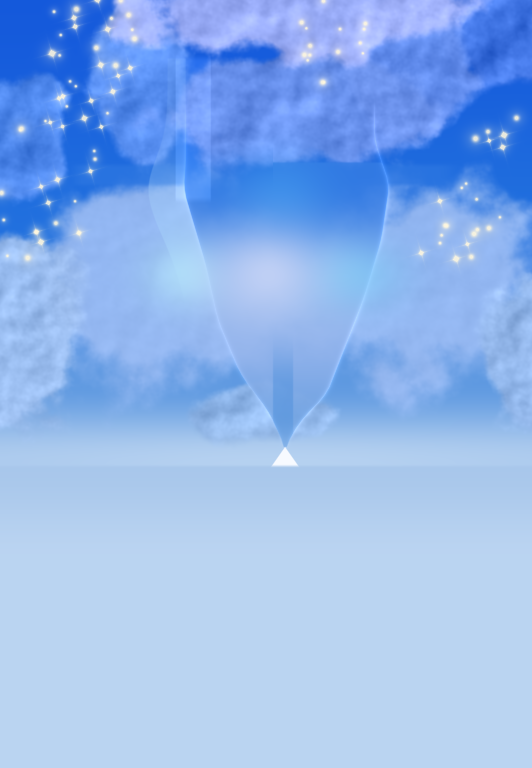
Give the GLSL for this background, as a Shadertoy shader.

```glsl
// Blue cloudy sky with a translucent tapering vessel, soft glows and sparkles above a pale plain.
#define SIZE vec2(5.3, 7.68)
#define HORIZON 4.66
#define TIP vec2(2.84, 4.47)
#define ROUGHNESS 0.95
#define RELIEF 0.55
#define SPARKLES 88

// Clouds, back to front: centre and radii, then tint
const vec4 CLOUDS[11] = vec4[11](
  vec4(5, .25, .75, .55), vec4(1.45, .85, .5, .8), vec4(.1, 1.4, .6, .6),
  vec4(4.1, .6, .6, .7), vec4(2.95, 1.1, 1.3, .62), vec4(3, .12, 1.65, .48),
  vec4(1.5, 2.9, 1.08, 1.05), vec4(4.2, 2.85, 1.08, 1.05),
  vec4(.12, 3.3, .7, .95), vec4(5.3, 3.5, .5, .7), vec4(2.6, 4.15, .8, .3));
const vec3 TINTS[11] = vec3[11](
  vec3(.28, .48, .91), vec3(.36, .57, .95), vec3(.32, .54, .93),
  vec3(.42, .58, .95), vec3(.43, .58, .93), vec3(.64, .7, .98),
  vec3(.6, .73, .95), vec3(.6, .73, .95),
  vec3(.62, .75, .94), vec3(.6, .74, .94), vec3(.57, .72, .92));

// Vessel sides, top to bottom
const vec2 LEFT[7] = vec2[7](vec2(1.85, 1.6), vec2(1.83, 1.9), vec2(2.05, 2.65),
  vec2(2.17, 3.2), vec2(2.4, 3.75), vec2(2.68, 4.12), TIP);
const vec2 RIGHT[7] = vec2[7](vec2(3.73, 1.4), vec2(3.88, 1.85), vec2(3.8, 2.4),
  vec2(3.62, 3), vec2(3.25, 3.95), vec2(3, 4.2), TIP);

float hash(vec2 p) {
  p = fract(p * vec2(123.34, 456.21));
  p += dot(p, p + 45.32);
  return fract(p.x * p.y);
}

float noise(vec2 p) {
  vec2 i = floor(p), f = fract(p);
  f = f * f * (3.0 - 2.0 * f);
  return mix(mix(hash(i), hash(i + vec2(1, 0)), f.x),
             mix(hash(i + vec2(0, 1)), hash(i + vec2(1, 1)), f.x), f.y);
}

float fbm(vec2 p) {
  float sum = 0.0, amp = 0.5;
  for (int i = 0; i < 5; i++) {
    sum += amp * noise(p);
    p = mat2(1.6, 1.2, -1.2, 1.6) * p + 7.3;
    amp *= 0.5;
  }
  return sum;
}

// Side x at height y, with rounded corners
float side(vec2 k[7], float y) {
  float x = k[0].x;
  for (int i = 0; i < 6; i++)
    for (int j = -1; j <= 1; j++) {
      float t = (y + 0.08 * float(j) - k[i].y) / (k[i + 1].y - k[i].y);
      x += (k[i + 1].x - k[i].x) * clamp(t, 0.0, 1.0) / 3.0;
    }
  return x;
}

float glow(vec2 p, vec2 center, vec2 radius) {
  vec2 d = (p - center) / radius;
  return exp(-dot(d, d));
}

float ramp(float a, float b, float x) { return smoothstep(a, b, x); }

float band(float x, float a, float b, float soft) {
  return ramp(a - soft, a + soft, x) * (1.0 - ramp(b - soft, b + soft, x));
}

vec3 sky(vec2 p) {
  vec3 c = mix(vec3(.08, .35, .86), vec3(.13, .44, .87), ramp(0.0, 2.5, p.y));
  c = mix(c, vec3(.37, .6, .88), ramp(2.2, 3.9, p.y));
  c = mix(c, vec3(.67, .79, .93), ramp(3.8, 4.6, p.y));
  float n = fbm(p * 2.3 + 3.0), relief = n - fbm(p * 2.3 + 3.15);
  for (int i = 0; i < 11; i++) {
    vec4 k = CLOUDS[i];
    bool broad = k.w > 1.0;
    float d = length((p - k.xy) / k.zw) + (0.48 - n) * ROUGHNESS;
    float soft = broad ? 0.26 : 0.14;
    vec3 tint = TINTS[i] + relief * RELIEF * (broad ? 0.25 : 1.0);
    c = mix(c, tint, 0.93 - 0.93 * ramp(1.0 - soft, 1.0 + soft, d));
  }
  return c;
}

vec3 vessel(vec3 c, vec2 p, float px) {
  float l = side(LEFT, p.y), r = side(RIGHT, p.y);
  float outer = 1.67 - .19 * exp(-pow((p.y - 1.9) / .45, 2.0)) + .2 * ramp(2.2, 3.3, p.y);
  // Clear blue below straight cloud edges
  float gap = band(p.x, .75, 1.85, .08) + band(p.x, 3.7, 4.5, .15);
  c = mix(c, vec3(.17, .46, .88), .75 * gap * band(p.y, 1.65, 1.85, .03));
  // Body
  vec3 fill = mix(vec3(.2, .48, .89), vec3(.57, .7, .92), ramp(1.8, 3.2, p.y));
  fill = mix(fill, vec3(.43, .63, .88), ramp(3.5, 4.3, p.y));
  float top = p.x < 2.72 ? ramp(1.4, 1.95, p.y) : ramp(1.61, 1.64, p.y);
  float body = band(p.x, l, r, px) * (1.0 - ramp(TIP.y - px, TIP.y + px, p.y));
  c = mix(c, fill, body * top * .86);
  // Pale strip, column, inner panel and rim
  float strip = band(p.x, outer, l, px) * ramp(.57, .6, p.y) * (1.0 - ramp(2.7, 3.1, p.y));
  c = mix(c, vec3(.64, .81, .98), strip * mix(.12, .5, ramp(1.2, 2.4, p.y)));
  c += .07 * band(p.x, 1.75, 2.1, px) * band(p.y, .58, 2.0, .04);
  c = mix(c, vec3(.3, .56, .86), .5 * body * band(p.x, 2.72, 2.92, px) * ramp(3.3, 3.9, p.y));
  vec2 rim = exp(-abs(p.x - vec2(l, r)) / (.012 + px * .5));
  return c + (rim.x * .08 + rim.y * .13) * band(p.y, 1.1, 4.4, .15);
}

vec3 sparkles(vec3 c, vec2 p) {
  for (int i = 0; i < SPARKLES; i++) {
    float id = float(i), t = hash(vec2(id, 1.7)), size = hash(vec2(id, 5.1));
    vec2 jitter = vec2(hash(vec2(id, 8.3)), hash(vec2(id, 3.9))) - 0.5;
    vec2 at = mix(vec2(1.05, .05), vec2(.28, 2.5), t) + jitter * vec2(.95, .25);
    if (i % 4 == 1) at = mix(vec2(5.15, 1.35), vec2(4.35, 2.65), t) + jitter * .6;
    if (i % 6 == 2) at = vec2(3.25, .4) + jitter * .85;
    vec2 d = abs(mat2(.96, .28, -.28, .96) * (p - at));
    float q = dot(d, d) / pow(mix(.014, .036, size * size), 2.0);
    float light = exp(-q) + .2 * exp(-q / 9.0);
    if (i % 3 == 0) light += .8 * (exp(-d.x / .008 - d.y / .045) + exp(-d.y / .008 - d.x / .045));
    c = mix(c, vec3(1, .97, .87), min(light, 1.0) * .9);
  }
  return c;
}

void mainImage(out vec4 fragColor, in vec2 fragCoord) {
  vec2 uv = fragCoord / iResolution.xy, p = vec2(uv.x, 1.0 - uv.y) * SIZE;
  float px = SIZE.y / iResolution.y;
  vec3 c = vessel(sky(p), p, px);
  // Cyan and lilac lights, then mist
  c = mix(c, vec3(.26, .62, .94), .5 * glow(p, vec2(2.8, 1.95), vec2(.45, .4)));
  c = mix(c, vec3(.7, .9, .98), .75 * glow(p, vec2(1.85, 2.75), vec2(.4, .32)));
  c = mix(c, vec3(.5, .79, .96), .75 * glow(p, vec2(3.5, 2.75), vec2(.5, .33)));
  c = mix(c, vec3(.76, .82, .96), .95 * glow(p, vec2(2.68, 2.75), vec2(.6, .48)));
  c = mix(c, vec3(.74, .84, .95), .6 * glow(p, vec2(2.8, HORIZON), vec2(2.2, .28)));
  // Plain and white peak
  vec3 plain = mix(vec3(.66, .78, .92), vec3(.73, .83, .945), ramp(HORIZON, 5.6, p.y));
  float ground = ramp(HORIZON - .02, HORIZON + .02, p.y);
  float slope = (p.y - TIP.y) * .7 - abs(p.x - TIP.x);
  c = mix(c, vec3(.97, .98, 1), ramp(-px, px, slope));
  c = mix(c, plain, ground);
  fragColor = vec4(clamp(sparkles(c, p), 0.0, 1.0), 1);
}
```
